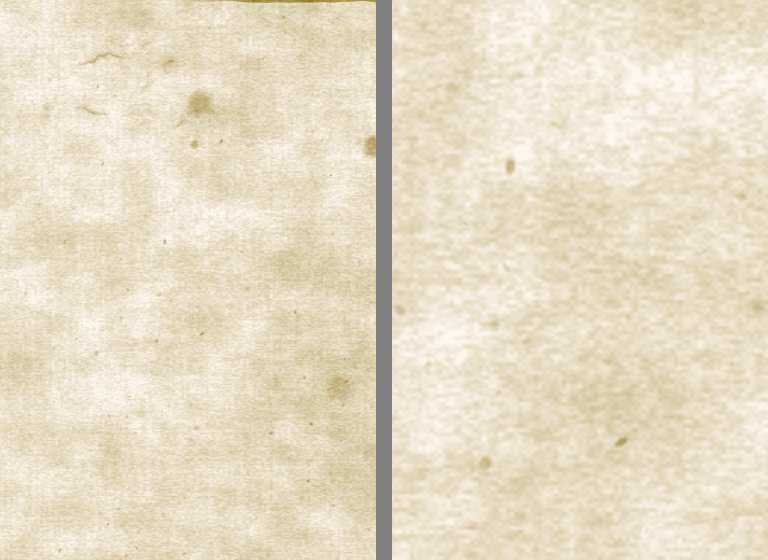
Left: the whole. Right: its middle third, enlarged.
Write a WebGL 2 fragment shader that draws this texture.

```glsl
#version 300 es
precision highp float;

uniform vec2 u_resolution;
out vec4 fragColor;

float hash(vec2 p) {
    vec3 q = fract(p.xyx * vec3(0.1031, 0.1030, 0.0973));
    q += dot(q, q.yzx + 33.33);
    return fract((q.x + q.y) * q.z);
}

float noise(vec2 p) {
    vec2 i = floor(p), f = fract(p);
    f = f * f * (3.0 - 2.0 * f);
    return mix(mix(hash(i), hash(i + vec2(1, 0)), f.x),
               mix(hash(i + vec2(0, 1)), hash(i + vec2(1, 1)), f.x), f.y);
}

float fbm(vec2 p) {
    float sum = 0.0, amp = 0.5;
    for (int i = 0; i < 5; i++) {
        sum += amp * noise(p);
        p = mat2(0.8, 0.6, -0.6, 0.8) * p * 2.03 + 17.3;
        amp *= 0.5;
    }
    return sum / 0.97;
}

// Elongated flecks, one candidate per grid cell
float flecks(vec2 p, float cells, float density, float size, float seed) {
    vec2 g = p * cells;
    float mark = 0.0;
    for (int y = -1; y <= 1; y++) {
        for (int x = -1; x <= 1; x++) {
            vec2 id = floor(g) + vec2(x, y) + seed;
            if (hash(id) > density) continue;
            vec2 centre = id - seed + vec2(hash(id + 31.7), hash(id + 57.1));
            float angle = 6.283 * hash(id + 83.9);
            vec2 d = mat2(cos(angle), sin(angle), -sin(angle), cos(angle)) * (g - centre) / cells;
            d.y *= 1.0 + 1.5 * hash(id + 12.3);
            float r = size * mix(0.5, 1.3, hash(id + 71.3));
            float strength = mix(0.3, 1.0, hash(id + 43.5));
            mark = max(mark, strength * (1.0 - smoothstep(0.3 * r, 1.3 * r, length(d))));
        }
    }
    return mark;
}

// Soft blot with a ragged rim
float stain(vec2 p, vec2 centre, float radius) {
    float d = length(p - centre) / radius + 1.2 * (fbm(p * 60.0) - 0.5);
    return 1.0 - smoothstep(0.3, 1.3, d);
}

// Broken wrinkle along a wandering segment
float crease(vec2 p, vec2 a, vec2 b) {
    p += 0.035 * (vec2(fbm(p * 22.0), fbm(p * 22.0 + 40.0)) - 0.5);
    vec2 ab = b - a;
    float along = clamp(dot(p - a, ab) / dot(ab, ab), 0.0, 1.0);
    float d = length(p - a - ab * along);
    float line = 1.0 - smoothstep(0.0005, 0.004, d);
    float halo = 0.3 * exp(-d * d / 0.00008);
    return (line + halo) * smoothstep(0.3, 0.65, noise(p * 45.0)) * (0.4 + 0.6 * along);
}

void main() {
    vec2 p = gl_FragCoord.xy / u_resolution.y;
    float width = u_resolution.x / u_resolution.y;

    // Uneven ageing, paler toward the lower left
    float tone = 0.78 + 1.15 * (fbm(p * vec2(4.5, 6.0) + 3.1) - 0.5);
    tone += 0.8 * (fbm(p * vec2(20.0, 26.0) + 9.0) - 0.5);
    tone -= 0.16 * (p.x / width - 0.5);
    tone -= 0.16 * exp(-dot(p - vec2(0.48, 0.68), p - vec2(0.48, 0.68)) / 0.03);

    // Fibre grain and faint woven threads
    tone += 0.42 * (noise(p * vec2(190.0, 380.0)) - 0.5);
    tone += 0.30 * (noise(p * vec2(420.0, 460.0) + 7.0) - 0.5);
    tone += 0.14 * (noise(p * vec2(200.0, 9.0)) - 0.5);
    tone += 0.14 * (noise(p * vec2(8.0, 230.0)) - 0.5);

    // Scattered dirt, denser near the creases
    vec2 worn = p - vec2(0.2, 0.86);
    tone -= 1.2 * flecks(p, 14.0, 0.22, 0.0045, 5.0);
    tone -= 0.45 * flecks(p, 40.0, 0.2, 0.004, 91.0);
    tone -= 1.2 * flecks(p, 45.0, 0.35, 0.003, 147.0) * exp(-dot(worn, worn) / 0.006);
    tone -= 0.3 * flecks(p, 9.0, 0.3, 0.02, 203.0) * fbm(p * 70.0) * 2.0;

    // Blots
    tone -= 0.85 * stain(p, vec2(0.358, 0.812), 0.024);
    tone -= 0.8 * stain(p, vec2(0.347, 0.742), 0.008);
    tone -= 1.3 * stain(p, vec2(width - 0.008, 0.738), 0.019);
    tone -= 0.45 * stain(p, vec2(0.605, 0.312), 0.028);

    // Creases
    tone -= 1.0 * crease(p, vec2(0.07, 0.855), vec2(0.30, 0.93));
    tone -= 0.7 * crease(p, vec2(0.25, 0.835), vec2(0.31, 0.895));
    tone -= 0.6 * crease(p, vec2(0.08, 0.805), vec2(0.19, 0.80));
    tone -= 0.5 * crease(p, vec2(0.27, 0.745), vec2(0.33, 0.785));

    // Worn top edge with a pale lip
    float edge = 1.0 - p.y - 0.006 * fbm(vec2(p.x * 25.0, 2.0));
    float reach = smoothstep(0.3, 0.46, p.x);
    tone += 0.25 * reach * exp(-edge * edge / 0.00001);
    tone -= 1.6 * reach * (1.0 - smoothstep(-0.001, 0.002, edge));

    vec3 paper = mix(vec3(0.79, 0.73, 0.55), vec3(0.95, 0.92, 0.85), clamp(tone, -1.5, 1.25));
    fragColor = vec4(paper, 1.0);
}
```
